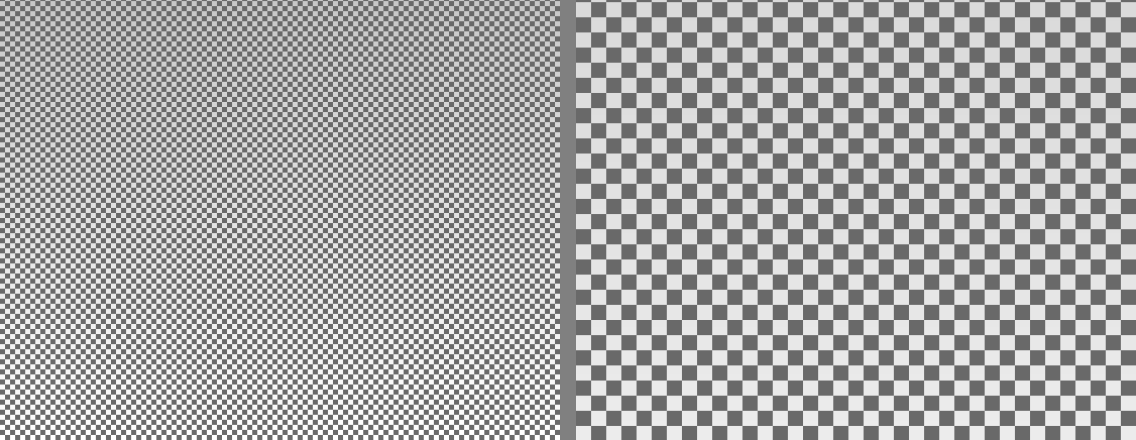
Left, the full canvas; right, a detail of the centre.
Write a WebGL 2 fragment shader that draws this pattern.

```glsl
#version 300 es
precision highp float;

uniform vec2 u_resolution;
out vec4 fragColor;

const float CELLS_ACROSS = 111.0;      // square cells along the canvas width
const float EDGE_WIDTH = 1.0;          // edge softness in output samples
const vec3 DARK = vec3(0.41);
const vec3 LIGHT_TOP = vec3(0.78);
const vec3 LIGHT_BOTTOM = vec3(1.0);

// Smoothed square wave: +1 in even cells, -1 in odd cells
vec2 squareWave(vec2 p, float softness) {
    vec2 edgeDistance = 0.5 - abs(fract(p) - 0.5);
    vec2 parity = 1.0 - 2.0 * mod(floor(p), 2.0);
    return parity * clamp(2.0 * edgeDistance / softness, 0.0, 1.0);
}

void main() {
    // Square grid anchored at the lower left
    float cellsPerSample = CELLS_ACROSS / u_resolution.x;
    vec2 grid = gl_FragCoord.xy * cellsPerSample;

    // Checker coverage: 1 in light cells, 0 in dark cells
    vec2 wave = squareWave(grid, EDGE_WIDTH * cellsPerSample);
    float lightCoverage = 0.5 + 0.5 * wave.x * wave.y;

    // Light cells brighten towards the bottom
    float height = gl_FragCoord.y / u_resolution.y;
    vec3 light = mix(LIGHT_BOTTOM, LIGHT_TOP, height);

    fragColor = vec4(mix(DARK, light, lightCoverage), 1.0);
}
```
